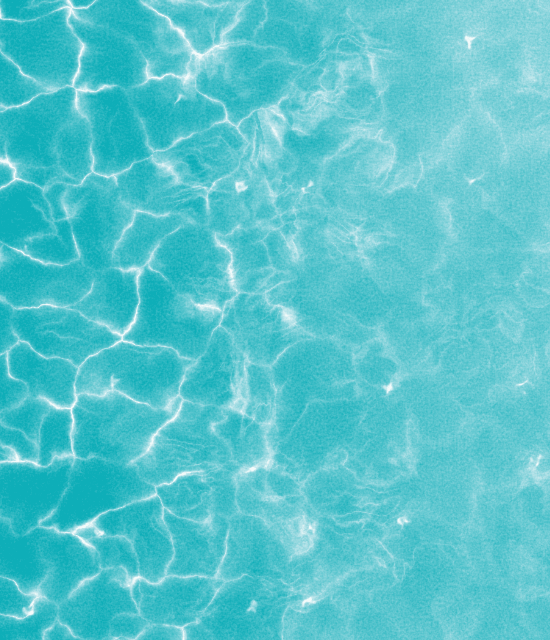
Reproduce this texture procedurally as a Shadertoy shader.

```glsl
// Sunlit pool water: a warped, broken cell web gives the caustic lines on the left,
// folded gradient noise gives milky veils, wisps and ripples, and a pale haze grows to
// the right. All layers add up to one tone, which is then mapped from teal to white.

vec2 hash2(vec2 p) {
    p = vec2(dot(p, vec2(127.1, 311.7)), dot(p, vec2(269.5, 183.3)));
    return fract(sin(p) * 43758.55);
}

float gradientNoise(vec2 p) {
    vec2 i = floor(p), f = fract(p);
    vec2 u = f * f * f * (f * (f * 6.0 - 15.0) + 10.0);
    vec2 e = vec2(0.0, 1.0);
    float a = dot(hash2(i) * 2.0 - 1.0, f);
    float b = dot(hash2(i + e.yx) * 2.0 - 1.0, f - e.yx);
    float c = dot(hash2(i + e.xy) * 2.0 - 1.0, f - e.xy);
    float d = dot(hash2(i + e.yy) * 2.0 - 1.0, f - e.yy);
    return mix(mix(a, b, u.x), mix(c, d, u.x), u.y);
}

float fbm(vec2 p) {
    float sum = 0.0, amp = 0.6;
    for (int i = 0; i < 4; i++) {
        sum += amp * gradientNoise(p);
        p = mat2(1.6, 1.2, -1.2, 1.6) * p + 7.3;
        amp *= 0.5;
    }
    return sum;
}

// Gap between the two nearest cell centres: zero along the web
float cellGap(vec2 p) {
    vec2 i = floor(p), f = fract(p);
    float near = 9.0, next = 9.0;
    for (int y = -1; y <= 1; y++)
    for (int x = -1; x <= 1; x++) {
        vec2 g = vec2(x, y);
        float d = length(g + 0.05 + 0.9 * hash2(i + g) - f);
        next = min(next, max(near, d));
        near = min(near, d);
    }
    return next - near;
}

// Ragged bright flecks, one in a few cells
float glints(vec2 p) {
    vec2 i = floor(p), h = hash2(i + 31.0);
    vec2 d = fract(p) - 0.3 - 0.4 * h;
    d += 0.2 * vec2(gradientNoise(p * 8.0), gradientNoise(p * 8.0 + 40.0));
    d.x -= 0.5 * d.y;
    float size = length(d * vec2(1.3, 1.0));
    return step(0.87, hash2(i + 5.0).x) * (0.5 * smoothstep(0.1, 0.01, size) + 0.4 * exp(-size * 8.0));
}

void mainImage(out vec4 fragColor, in vec2 fragCoord) {
    vec2 p = fragCoord / iResolution.y;
    float across = fragCoord.x / iResolution.x;

    // Flowing distortion shared by the light layers
    vec2 sway = vec2(fbm(p * 5.0), fbm(p * 5.0 + 17.0));
    vec2 curl = vec2(fbm(p * 19.0), fbm(p * 19.0 + 9.0));
    vec2 q = p + 0.1 * sway + 0.026 * curl;
    float patchy = gradientNoise(p * 6.0 + 3.0);

    // Depth of the water and haze
    float tone = mix(-0.07, 0.42, smoothstep(0.0, 0.92, across + 0.1 * sway.x));
    tone += 0.24 * smoothstep(0.55, 1.0, across) * smoothstep(0.4, 1.0, p.y);
    tone += 0.5 * fbm(p * 4.2 + 11.0) * mix(1.0, 0.5, across);

    // Caustic web, crisp and broken at left, faint at right
    float clear = 1.0 - smoothstep(0.2, 0.75, across + 0.25 * patchy);
    float lit = smoothstep(-0.32, 0.32, fbm(p * 13.0 + 21.0));
    float thin = mix(24.0, 9.0, smoothstep(-0.3, 0.4, gradientNoise(p * 17.0 + 5.0)));
    float gap = cellGap(q * vec2(8.5, 11.0));
    tone += clear * (1.3 * lit * exp(-gap * thin) + 0.2 * exp(-gap * 4.0));
    float smallGap = cellGap(q * vec2(12.0, 17.0) + 2.3);
    tone += (0.25 + 0.75 * clear) * 0.55 * smoothstep(0.0, 0.35, gradientNoise(p * 8.0 + 33.0)) * exp(-smallGap * 11.0);
    float wideGap = cellGap(q * vec2(6.0, 7.0) + 4.7);
    float faint = smoothstep(-0.1, 0.4, patchy);
    tone += faint * (0.4 * lit * exp(-wideGap * 18.0) + 0.16 * exp(-wideGap * 5.0));

    // Milky veils: a bright fold on one side fading slowly on the other
    float middle = smoothstep(0.08, 0.4, across) * (1.0 - 0.5 * smoothstep(0.6, 0.9, across));
    float fold = fbm(q * vec2(9.0, 7.0) + 50.0);
    float veil = smoothstep(0.0, 0.08, fold) * exp(-max(fold - 0.05, 0.0) * 5.0);
    float sheet = smoothstep(-0.2, 0.4, gradientNoise(p * 8.0 + 90.0));
    tone += 0.4 * veil * sheet * (0.25 + 0.75 * middle);

    // Creases and finer tangled wisps
    float crease = exp(-abs(fbm(q * vec2(11.0, 7.0) + 80.0)) * 30.0);
    tone += 0.55 * middle * crease * smoothstep(-0.05, 0.4, gradientNoise(p * 9.0 + 60.0));
    float wisp = exp(-abs(fbm(q * vec2(17.0, 21.0) + 120.0)) * 18.0);
    tone += 0.36 * wisp * (0.35 + 0.65 * middle) * smoothstep(-0.1, 0.4, gradientNoise(p * 10.0 + 44.0));

    // Patches of fine surface ripples
    float ripple = exp(-abs(gradientNoise(q * vec2(26.0, 64.0))) * 9.0);
    float ruffled = smoothstep(0.08, 0.36, gradientNoise(p * vec2(5.0, 7.0) + 71.0));
    tone += 0.42 * middle * ruffled * (ripple - 0.2);

    // Mottling, flecks, overall contrast and fine grain
    tone += 0.22 * fbm(q * 26.0) + glints(p * 9.0 + 0.15 * sway);
    tone = mix(0.4, tone, 1.24);
    tone += 0.31 * gradientNoise(p * 235.0) + 0.24 * gradientNoise(p * 410.0);

    // Teal to pale aqua, then to white
    tone = max(tone, -0.13);
    vec3 color = mix(vec3(0.125, 0.703, 0.742), vec3(0.66, 0.87, 0.897), min(tone, 1.0));
    color = mix(color, vec3(0.95, 0.98, 0.98), smoothstep(0.9, 1.7, tone));
    fragColor = vec4(color, 1.0);
}
```
